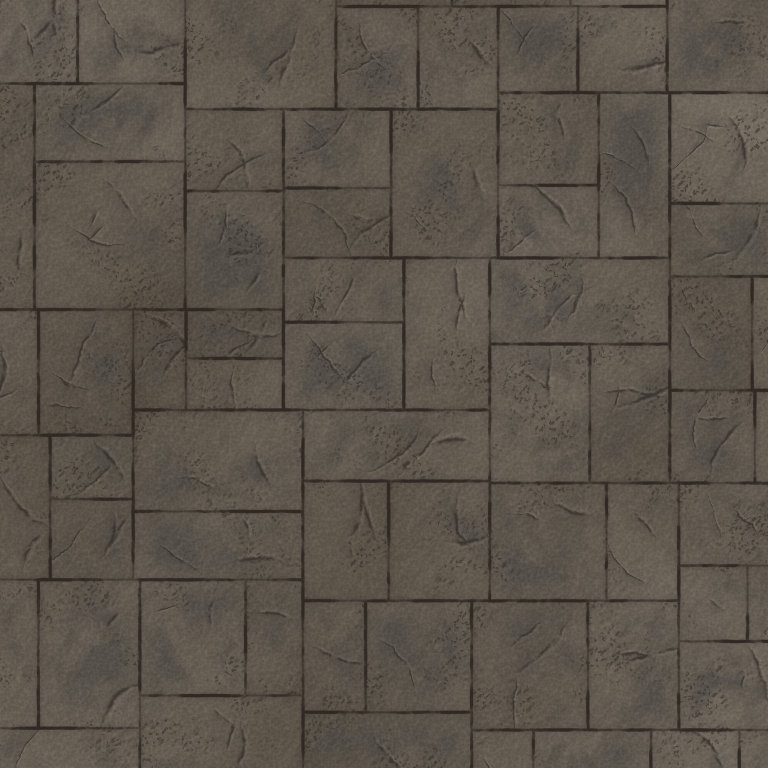
Reproduce this texture procedurally as a WebGL 1 fragment shader.

```glsl
precision highp float;
uniform vec2 u_resolution;

// Layout
const float CELLS = 4.8;
const float CORNER_JITTER = 0.29;
const float JOINT_HALF_WIDTH = 0.0018;
// Surface
const float GRAIN_SCALE = 250.0;
const float RELIEF_SCALE = 120.0;
const float PIT_SCALE = 125.0;
const float GRAIN_AMOUNT = 0.055;
const float RELIEF_AMOUNT = 0.035;
const float STAIN_AMOUNT = 0.75;
const float CLOUD_AMOUNT = 0.045;
const float SLAB_VARIATION = 0.035;
const float CRACK_CHANCE = 0.55;
// Colours
const vec3 STONE = vec3(0.390, 0.356, 0.315);
const vec3 STAIN = vec3(0.312, 0.300, 0.278);
const vec3 JOINT = vec3(0.185, 0.158, 0.138);
const vec3 CRACK = vec3(0.190, 0.170, 0.152);

vec2 hash2(vec2 p) {
  p = vec2(dot(p, vec2(127.1, 311.7)), dot(p, vec2(269.5, 183.3)));
  return fract(sin(p) * 43758.5);
}

// Distance to the nearest scattered point
float cellular(vec2 p) {
  vec2 base = floor(p);
  float nearest = 4.0;
  for (int j = -1; j <= 1; j++) {
    for (int i = -1; i <= 1; i++) {
      vec2 cell = base + vec2(i, j);
      vec2 offset = cell + hash2(cell) - p;
      nearest = min(nearest, dot(offset, offset));
    }
  }
  return sqrt(nearest);
}

// Layered, warped sines, roughly -0.7 to 0.7
float waves(vec2 p) {
  float sum = 0.0, amplitude = 0.5;
  for (int i = 0; i < 5; i++) {
    p += 0.7 * sin(p.yx * 0.9);
    sum += amplitude * sin(p.x) * sin(p.y);
    p = mat2(0.8, 0.6, -0.6, 0.8) * p * 1.9 + vec2(1.7, 4.1);
    amplitude *= 0.6;
  }
  return sum;
}

vec2 corner(vec2 v) {
  return v + CORNER_JITTER * (2.0 * hash2(v) - 1.0);
}

// Interlocking rectangles: joints alternate direction at each grid corner
vec4 cellBox(vec2 c) {
  vec2 a = corner(c), b = corner(c + vec2(1, 0));
  vec2 d = corner(c + vec2(0, 1)), e = corner(c + 1.0);
  return mod(c.x + c.y, 2.0) < 0.5 ? vec4(d.x, a.y, b.x, e.y) : vec4(a.x, b.y, e.x, d.y);
}

vec4 findSlab(vec2 p) {
  vec4 box = cellBox(floor(p));
  for (int j = -1; j <= 1; j++) {
    for (int i = -1; i <= 1; i++) {
      vec4 b = cellBox(floor(p) + vec2(i, j));
      if (all(greaterThanEqual(p, b.xy)) && all(lessThan(p, b.zw))) box = b;
    }
  }
  // Split the larger slabs across their long side
  for (int k = 0; k < 2; k++) {
    vec2 size = box.zw - box.xy;
    vec2 r = hash2(box.xy + float(k) * 3.7);
    if (r.x < smoothstep(0.2, 1.3, size.x * size.y)) {
      vec2 cut = mix(box.xy, box.zw, mix(0.34, 0.66, r.y));
      if (size.x > size.y) {
        if (p.x < cut.x) box.z = cut.x; else box.x = cut.x;
      } else {
        if (p.y < cut.y) box.w = cut.y; else box.y = cut.y;
      }
    }
  }
  return box;
}

// Curved chisel marks: x = dark line, y = lit rim, z = soft shade
vec3 cracks(vec2 p, vec4 box, float wobble) {
  vec3 marks = vec3(0.0);
  for (int k = 0; k < 4; k++) {
    vec2 id = box.xy + float(k) * 1.37;
    vec2 r = hash2(id), s = hash2(id + 5.1), t = hash2(id + 9.3);
    vec2 u = (p - mix(box.xy, box.zw, 0.2 + 0.6 * r)) / CELLS;
    float angle = s.x * 3.14;
    u = mat2(cos(angle), -sin(angle), sin(angle), cos(angle)) * u;
    float taper = 1.0 - smoothstep(0.3, 1.0, abs(u.x) / mix(0.015, 0.065, s.y));
    taper *= step(t.x, CRACK_CHANCE);
    u.y += (t.y - 0.5) * 16.0 * u.x * u.x + 0.004 * wobble;
    float width = mix(0.0006, 0.0017, r.x) * (0.4 + taper);
    float rim = (u.y + 2.0 * width) / width;
    marks.x = max(marks.x, taper * exp(-u.y * u.y / (width * width)));
    marks.y = max(marks.y, taper * exp(-rim * rim));
    marks.z = max(marks.z, taper * smoothstep(0.0, 0.002, u.y) * exp(-u.y / 0.009));
  }
  return marks;
}

void main() {
  float shortSide = min(u_resolution.x, u_resolution.y);
  vec2 uv = gl_FragCoord.xy / shortSide;
  float blur = 0.8 / shortSide;
  float rough = waves(uv * 120.0);

  vec2 p = (uv + 0.0004 * rough) * CELLS + 11.0;
  vec4 box = findSlab(p);
  vec2 inset = min(p - box.xy, box.zw - p) / CELLS;
  float edge = min(inset.x, inset.y);
  vec2 slabRandom = hash2(box.xy + 2.9);

  // Broad clouds, slab tone and grey stains stronger toward the middle
  vec3 color = STONE + SLAB_VARIATION * (slabRandom.x - 0.5);
  color += CLOUD_AMOUNT * waves(uv * 7.0 + 1.0) + 0.014 * (uv.x - 0.5);
  float broad = waves(uv * 17.0 + 3.0);
  float streaks = waves(uv * vec2(70.0, 45.0) + slabRandom * 20.0);
  float stain = smoothstep(-0.25, 0.75, broad + 0.5 * streaks + 0.7 * (slabRandom.y - 0.5));
  color = mix(color, STAIN, STAIN_AMOUNT * stain * smoothstep(-0.01, 0.035, edge));

  // Embossed relief and fine grain
  vec2 q = uv * RELIEF_SCALE + 0.6 * rough;
  color += RELIEF_AMOUNT * (cellular(q) - cellular(q + vec2(-0.25, 0.25)));
  color += GRAIN_AMOUNT * (cellular(uv * GRAIN_SCALE) - 0.5) + 0.014 * rough;

  // Clustered pits
  float pitted = smoothstep(0.0, 0.6, waves(uv * 27.0 + slabRandom * 9.0));
  float pit = 1.0 - smoothstep(0.1, 0.36, cellular(uv * PIT_SCALE + 0.8 * rough));
  color = mix(color, CRACK, 0.55 * pit * pitted);

  // Cracks with a lit rim
  vec3 marks = cracks(p, box, waves(uv * 75.0));
  color = mix(color, STAIN * 0.86, 0.5 * marks.z * (0.6 + rough));
  color += 0.04 * marks.y;
  color = mix(color, CRACK, 0.75 * marks.x * smoothstep(-0.5, 0.3, rough + 0.2));

  // Worn joints with a soft dark border
  float wear = smoothstep(-0.5, 0.35, waves(uv * 38.0 + 8.0) + 0.4 * rough);
  float width = JOINT_HALF_WIDTH * (0.7 + 0.5 * wear);
  float joint = 1.0 - smoothstep(width - blur, width + blur, edge);
  color *= 1.0 - 0.12 * exp(-edge / 0.004);
  color = mix(color, JOINT, joint * mix(0.4, 1.0, wear));

  gl_FragColor = vec4(color, 1.0);
}
```
